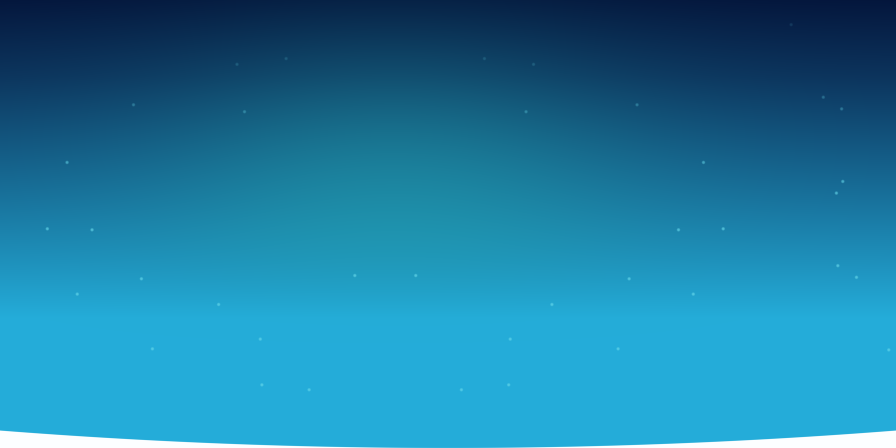
Write a Shadertoy shader that draws this background.

```glsl
const vec3 NAVY = vec3(0.015, 0.085, 0.235);
const vec3 BLUE = vec3(0.045, 0.200, 0.360);
const vec3 SKY = vec3(0.140, 0.675, 0.850);
const vec3 TEAL = vec3(0.140, 0.680, 0.700);
const vec3 STAR = vec3(0.400, 0.850, 0.920);
const vec3 GROUND = vec3(0.99, 0.995, 1.0);

const vec2 GLOW_CENTRE = vec2(0.88, 0.55);
const vec2 GLOW_SIZE = vec2(0.55, 0.35);
const float GLOW_STRENGTH = 0.42;

const vec2 RING_CENTRE = vec2(0.860, 0.505);
const vec2 OUTER_RING = vec2(0.755, 0.391);
const vec2 INNER_RING = vec2(0.560, 0.352);
const float STAR_RADIUS = 0.0032;
const float STAR_STRENGTH = 0.65;
const float RIM_HEIGHT = 0.039;

float star(vec2 p, vec2 centre) {
    float soft = max(0.0022, 0.8 / iResolution.y);
    return 1.0 - smoothstep(STAR_RADIUS - soft, STAR_RADIUS + soft, length(p - centre));
}

vec2 onRing(vec2 axes, float degrees) {
    float a = radians(degrees);
    return axes * vec2(cos(a), sin(a));
}

// Two rings of stars, mirrored left to right
float ringStars(vec2 p) {
    vec2 q = p - RING_CENTRE;
    q.x = abs(q.x);
    float light = star(q, vec2(0.068, -0.120));
    for (int i = 0; i < 7; i++) {
        float n = float(i);
        light = max(light, star(q, onRing(OUTER_RING, 64.0 - 22.1 * n)));
        // The inner ring wavers and leaves a gap between its upper and lower arcs
        float k = i < 2 ? n - 4.0 : n - 2.0;
        float waver = 1.0 + 0.17 * cos(1.35 * k);
        light = max(light, star(q, waver * onRing(INNER_RING, -2.5 - 17.9 * k)));
    }
    return light;
}

// A loose trail of stars down the right side
float trailStars(vec2 p) {
    float light = 0.0;
    for (int i = 0; i < 8; i++) {
        float n = float(i);
        vec2 centre = vec2(1.766 + 0.031 * n + 0.052 * sin(0.9 * n),
                           0.945 - 0.094 * n - 0.068 * mod(n, 2.0));
        light = max(light, star(p, centre));
    }
    return light;
}

vec3 skyColour(vec2 p) {
    vec3 colour = mix(SKY, BLUE, smoothstep(0.0, 1.0, 0.5 + 0.667 * (clamp((p.y - 0.29) / 0.54, 0.0, 1.0) - 0.5)));
    colour = mix(SKY, BLUE, clamp((p.y - 0.29) / 0.54, 0.0, 1.0));
    colour = mix(colour, NAVY, clamp((p.y - 0.83) / 0.17, 0.0, 1.0));
    vec2 d = (p - GLOW_CENTRE) / GLOW_SIZE;
    float glow = GLOW_STRENGTH * exp(-dot(d, d)) * smoothstep(0.2, 0.5, p.y);
    return mix(colour, TEAL, glow);
}

void mainImage(out vec4 fragColor, in vec2 fragCoord) {
    // Canvas spans 2 by 1 units
    vec2 p = fragCoord / iResolution.xy * vec2(2.0, 1.0);
    vec3 colour = skyColour(p);

    // Stars fade towards the dark top
    float fade = STAR_STRENGTH * mix(1.0, 0.2, smoothstep(0.5, 0.95, p.y));
    colour = mix(colour, STAR, fade * max(ringStars(p), trailStars(p)));

    // Pale rim curving up at both lower corners
    float rim = RIM_HEIGHT * (p.x - 1.0) * (p.x - 1.0);
    float edge = 0.7 / iResolution.y;
    colour = mix(GROUND, colour, smoothstep(-edge, edge, p.y - rim));

    fragColor = vec4(colour, 1.0);
}
```
